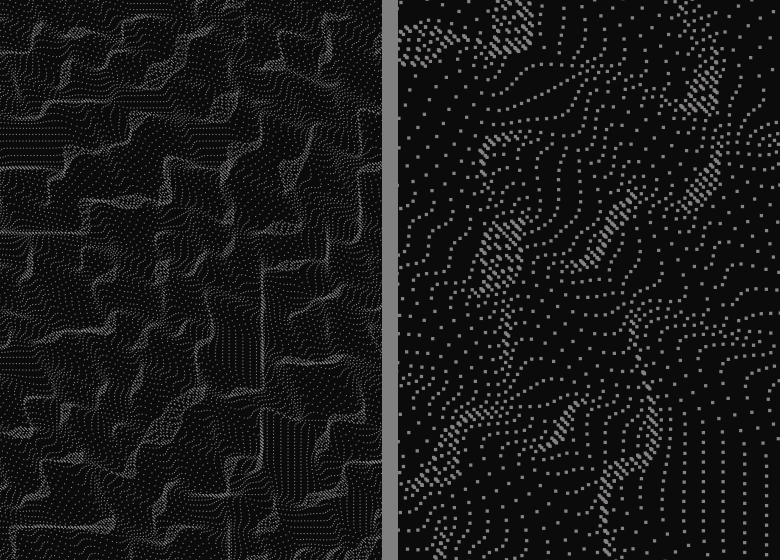
Left: the whole. Right: its middle third, enlarged.
This background is drawn by a WebGL 1 fragment shader. Its source:

```glsl
precision highp float;

// A dark field of fine grey dots. A square grid of dots is pushed along one
// diagonal by gradient noise, so the sheet stretches, ripples and folds.
// Each pixel searches only the grid diagonals that can reach it.

uniform vec2 u_resolution;

const float COLUMNS = 116.7;       // dots across the canvas width
const float NOISE_CELL = 10.0;     // noise lattice size, in grid steps
const float PUSH = 9.4;            // displacement strength, in grid steps
const float DOT_SIZE = 0.333;      // dot side, in grid steps
const int REACH = 9;               // farthest displacement searched
const vec2 PUSH_DIRECTION = vec2(1.0, -1.0);
const vec3 BACKGROUND = vec3(0.047, 0.043, 0.043);
const vec3 DOT_COLOR = vec3(0.525, 0.515, 0.517);

vec3 hash3(vec2 p) {
  vec3 h = fract(p.xyx * vec3(0.1031, 0.1030, 0.0973));
  h += dot(h, h.yxz + 33.33);
  return fract((h.xxy + h.yzz) * h.zyx);
}

// Slope at a lattice corner: diagonal, horizontal or vertical.
vec2 cornerSlope(vec2 corner) {
  vec3 h = hash3(corner + 71.0);
  vec2 axes = vec2(step(h.z, 0.667), 1.0 - step(0.333, h.z) * step(h.z, 0.667));
  return axes * (step(0.5, h.xy) * 2.0 - 1.0);
}

float gradientNoise(vec2 p) {
  vec2 cell = floor(p);
  vec2 f = p - cell;
  vec2 w = f * f * f * (f * (f * 6.0 - 15.0) + 10.0);
  vec2 e = vec2(1.0, 0.0);
  float a = dot(cornerSlope(cell), f);
  float b = dot(cornerSlope(cell + e.xy), f - e.xy);
  float c = dot(cornerSlope(cell + e.yx), f - e.yx);
  float d = dot(cornerSlope(cell + e.xx), f - e.xx);
  return mix(mix(a, b, w.x), mix(c, d, w.x), w.y);
}

vec2 displacedDot(vec2 gridPoint) {
  return gridPoint + PUSH_DIRECTION * PUSH * gradientNoise(gridPoint / NOISE_CELL);
}

// Share of a pixel covered by a small square at the given offset.
float squareCoverage(vec2 offset, float size, float pixel) {
  vec2 overlap = (0.5 * (size + pixel) - abs(offset)) / pixel;
  overlap = clamp(overlap, 0.0, min(1.0, size / pixel));
  return overlap.x * overlap.y;
}

// Light left uncovered by all dots lying on one diagonal of the grid.
float diagonalGaps(vec2 p, float diagonal, float pixel) {
  float gaps = 1.0;
  float middle = floor(0.5 * (p.x - p.y + diagonal) + 0.5);
  for (int i = -REACH; i <= REACH; i++) {
    float column = middle + float(i);
    vec2 center = displacedDot(vec2(column, diagonal - column));
    gaps *= 1.0 - squareCoverage(p - center, DOT_SIZE, pixel);
  }
  return gaps;
}

void main() {
  float pixel = COLUMNS / u_resolution.x;
  vec2 p = gl_FragCoord.xy * pixel;

  // The push keeps x + y constant, so two neighbouring diagonals suffice.
  float diagonal = floor(p.x + p.y);
  float gaps = diagonalGaps(p, diagonal, pixel)
             * diagonalGaps(p, diagonal + 1.0, pixel);

  gl_FragColor = vec4(mix(DOT_COLOR, BACKGROUND, gaps), 1.0);
}
```
